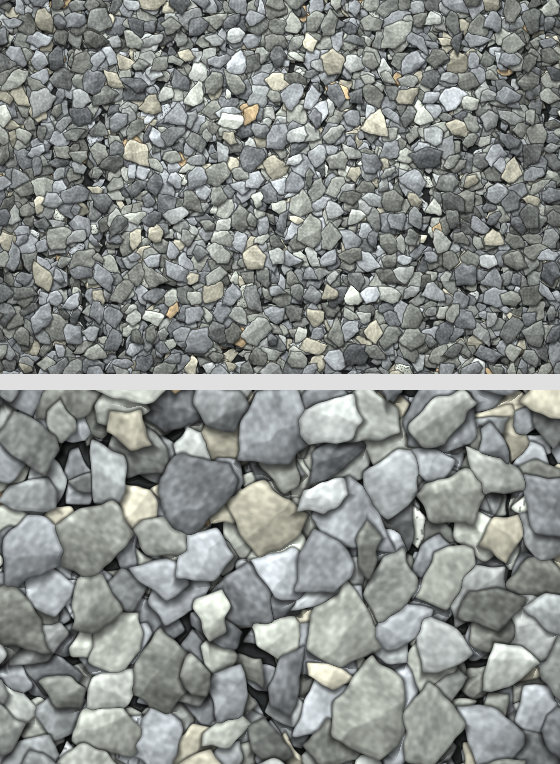
Top, the full canvas; bottom, a detail of the centre.
Write a Shadertoy shader that draws this texture.

```glsl
const float TAU = 6.28318;
const int LAYERS = 5;
const int SIDES = 6;
const float SHARPNESS = 26.0;
const vec3 SOIL = vec3(0.16, 0.17, 0.17);
const vec3 BLUE_GREY = vec3(0.965, 1.0, 1.02);
const vec3 GREEN_GREY = vec3(0.985, 1.015, 0.965);
const vec3 CREAM = vec3(1.04, 1.03, 0.93);
const vec3 OCHRE = vec3(1.10, 0.98, 0.78);

float hash(vec2 p) {
    return fract(sin(dot(p, vec2(127.1, 311.7))) * 43758.5453);
}

vec2 hash2(vec2 p) {
    return vec2(hash(p), hash(p + 37.3));
}

float noise(vec2 p) {
    vec2 i = floor(p), f = fract(p);
    f = f * f * (3.0 - 2.0 * f);
    return mix(mix(hash(i), hash(i + vec2(1, 0)), f.x),
               mix(hash(i + vec2(0, 1)), hash(i + vec2(1, 1)), f.x), f.y);
}

float fbm(vec2 p) {
    float sum = 0.0, amp = 0.5;
    for (int i = 0; i < 4; i++) {
        sum += amp * noise(p);
        p = p * 2.03 + 17.1;
        amp *= 0.55;
    }
    return sum;
}

mat2 rotation(float a) {
    float c = cos(a), s = sin(a);
    return mat2(c, s, -s, c);
}

// Angular random polygon: x = distance, yz = outward facet normal
vec3 stoneShape(vec2 p, vec2 id, float radius) {
    float aspect = mix(0.50, 0.92, hash(id + 5.1));
    mat2 turn = rotation(0.5 * TAU * (hash(id + 9.7) - 0.5));
    vec2 q = (p * turn) / (radius * vec2(1.0, aspect));
    float total = 0.0;
    vec2 normal = vec2(0.0);
    for (int i = 0; i < SIDES; i++) {
        vec2 r = hash2(id + float(i) * 3.17);
        float a = TAU * (float(i) + 0.95 * (r.x - 0.5)) / float(SIDES);
        vec2 n = vec2(cos(a), sin(a));
        float w = exp(SHARPNESS * min(dot(q, n) - mix(0.66, 1.02, r.y), 3.0));
        total += w;
        normal += n * w;
    }
    return vec3(log(total) / SHARPNESS * radius * sqrt(aspect), turn * (normal / total));
}

// Mineral colour with mottling and fine granite specks
vec3 stoneColour(vec2 p, vec2 id) {
    float kind = hash(id + 21.4);
    float value = mix(0.47, 0.77, hash(id + 2.9));
    vec3 tint = mix(BLUE_GREY, GREEN_GREY, smoothstep(0.2, 0.8, hash(id + 14.2)));
    if (kind > 0.90) {
        tint = CREAM;
        value = mix(0.66, 0.82, hash(id + 6.6));
    }
    if (kind > 0.987) tint = OCHRE;
    vec2 q = rotation(TAU * hash(id + 31.0)) * p + id;
    float mottle = fbm(q * vec2(35.0, 70.0)) - 0.48;
    float grain = noise(q * 230.0) - 0.5;
    float granite = step(kind, 0.05);
    float specks = smoothstep(0.5, 0.9, noise(q * 330.0));
    value = mix(value, 0.84 - 0.28 * specks, granite);
    return tint * (value + 0.30 * mottle + 0.10 * grain);
}

// Lays one jittered grid of stones over the ground
vec3 addStones(vec3 ground, vec2 p, float scale, float seed, float density) {
    vec2 warp = vec2(noise(p * 80.0 + seed), noise(p * 80.0 + seed + 50.0)) - 0.5;
    vec2 g = p * scale + seed * 7.31 + 0.09 * warp;
    vec2 cell = floor(g), winner = cell, centre = vec2(0.0);
    vec3 best = vec3(9.0, 0.0, 0.0);
    float second = 9.0;
    for (int y = -1; y <= 1; y++)
    for (int x = -1; x <= 1; x++) {
        vec2 id = cell + vec2(x, y);
        vec2 key = id + seed * 13.7;
        vec2 local = g - id - 0.5 - 0.55 * (hash2(key) - 0.5);
        if (hash(key + 71.0) > density || dot(local, local) > 1.3) continue;
        vec3 s = stoneShape(local, key, mix(0.44, 0.80, hash(key + 3.3)));
        if (s.x < best.x) {
            second = best.x;
            best = s;
            winner = key;
            centre = local;
        } else second = min(second, s.x);
    }
    vec2 light = normalize(vec2(-0.25, 1.0));
    float facing = dot(best.yz, light);
    float edge = min(-best.x, 0.5 * (second - best.x));

    // Contact shadow, longer on the side away from the light
    float reach = 0.07 + 0.13 * max(-facing, 0.0);
    ground *= mix(0.36, 1.0, smoothstep(-0.02, reach, best.x));

    // Flat sides, a broken ridge across the top and a thin dark rim
    float bevel = 1.0 - smoothstep(0.07, 0.16, edge);
    float angle = TAU * hash(winner + 44.0);
    vec2 across = vec2(cos(angle), sin(angle));
    float ridge = dot(centre, across) - 0.25 * (hash(winner + 52.0) - 0.4);
    float slope = smoothstep(-0.03, 0.05, ridge + 0.4 * warp.x * warp.y);
    float shade = 1.02 + 0.15 * facing * bevel + 0.20 * slope * dot(across, light);
    shade *= mix(0.68, 1.0, smoothstep(-0.01, 0.06, edge));
    vec3 stone = stoneColour(p, winner) * shade;
    float blur = 0.8 * scale / iResolution.y;
    return mix(ground, stone, smoothstep(-blur, blur, edge));
}

void mainImage(out vec4 fragColor, in vec2 fragCoord) {
    vec2 p = fragCoord / iResolution.y;
    vec2 uv = fragCoord / iResolution.xy;
    vec3 col = SOIL * (0.6 + 0.8 * fbm(p * 90.0));

    // Small stones below, larger ones on top
    for (int i = 0; i < LAYERS; i++) {
        float k = float(i) / float(LAYERS - 1);
        col = addStones(col, p, mix(25.0, 19.0, k), float(i) + 1.0, mix(1.0, 0.52, k));
    }

    // Soft pool of light above the middle
    float falloff = length((uv - vec2(0.48, 0.62)) * vec2(1.0, 0.75));
    col *= mix(1.10, 0.88, smoothstep(0.05, 0.62, falloff));
    fragColor = vec4(clamp(col, 0.0, 1.0), 1.0);
}
```
